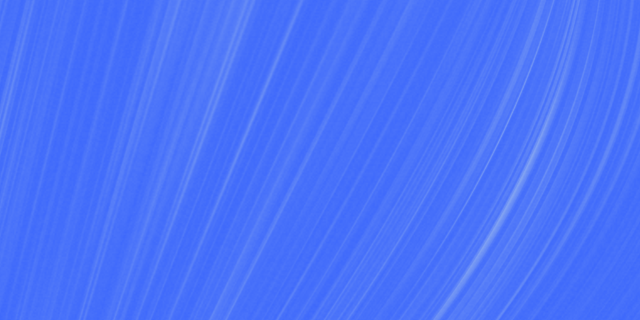
Write a WebGL 1 fragment shader that draws this background.

```glsl
precision highp float;
// Brushed blue background: fine pale streaks sweeping up along gently bending curves.

uniform vec2 u_resolution;

const vec3 DEEP_BLUE = vec3(0.245, 0.410, 0.985);
const vec3 PALE_BLUE = vec3(0.500, 0.630, 0.950);

const float BASE_LIGHT = 0.142;      // median position on the colour ramp
const float STREAK_CONTRAST = 0.58;  // weight of the widest streaks
const float STREAK_GAIN = 1.3;       // finer streaks are stronger
const float STREAK_FREQUENCY = 5.0;  // widest streaks per canvas height
const float STREAK_LACUNARITY = 2.3;
const float STREAK_FADE = 1.0;       // change along a streak
const float SHEEN_STRENGTH = 0.48;   // broad pale sweep on the right
const float SHEEN_CENTER = 1.32;
const float SHEEN_WIDTH = 0.24;
const float THREAD_SPACING = 0.08;   // isolated bright threads
const float THREAD_WIDTH = 0.005;
const float THREAD_LIGHT = 0.42;
const float GRAIN_FREQUENCY = 190.0;
const float GRAIN_LIGHT = 0.09;

float hash(vec2 p) {
  return fract(sin(dot(p, vec2(127.1, 311.7))) * 43758.5);
}

float valueNoise(vec2 p) {
  vec2 cell = floor(p);
  vec2 f = fract(p);
  f = f * f * (3.0 - 2.0 * f);
  float low = mix(hash(cell), hash(cell + vec2(1.0, 0.0)), f.x);
  float high = mix(hash(cell + vec2(0.0, 1.0)), hash(cell + vec2(1.0, 1.0)), f.x);
  return mix(low, high, f.y);
}

// Sideways drift at height y of the curve that starts at x = root.
float drift(float root, float y) {
  float lean = mix(0.25, 0.74, smoothstep(0.0, 1.35, root));
  float bend = -0.32 * smoothstep(0.6, 1.6, root);
  return y * (lean + bend * y);
}

// Finds the bottom-edge root of the curve through p by fixed-point iteration.
float curveRoot(vec2 p) {
  float root = p.x - 0.4 * p.y;
  for (int i = 0; i < 12; i++) {
    root = p.x - drift(root, p.y);
  }
  return root;
}

// Zero-mean streak layers; those too fine for the canvas fade out.
float streaks(float root, float y) {
  float sum = 0.0;
  float frequency = STREAK_FREQUENCY;
  float weight = STREAK_CONTRAST;
  for (int i = 0; i < 5; i++) {
    float layer = float(i);
    vec2 q = vec2(root * frequency + 17.3 * layer, y * STREAK_FADE + 5.37 * layer);
    float visible = 1.0 - smoothstep(0.7, 1.4, frequency / u_resolution.y);
    sum += (valueNoise(q) - 0.5) * weight * visible;
    frequency *= STREAK_LACUNARITY;
    weight *= STREAK_GAIN;
  }
  return sum;
}

// One jittered soft line per cell, with varying strength along its length.
float threads(float root, float y) {
  float cell = floor(root / THREAD_SPACING);
  float center = (cell + mix(0.15, 0.85, hash(vec2(cell, 3.0)))) * THREAD_SPACING;
  float offset = (root - center) / THREAD_WIDTH;
  float strength = hash(vec2(cell, 8.0));
  float fade = valueNoise(vec2(cell * 3.7, y * 2.0 + 11.0));
  return exp(-offset * offset) * strength * strength * fade;
}

void main() {
  vec2 p = gl_FragCoord.xy / u_resolution.y;
  float root = curveRoot(p);

  // Sheen and streaks multiply, so pale lines stand out more than dark ones
  float sheenOffset = (root - SHEEN_CENTER) / SHEEN_WIDTH;
  float sheen = SHEEN_STRENGTH * exp(-sheenOffset * sheenOffset);
  float light = BASE_LIGHT * exp(sheen + streaks(root, p.y));
  light += THREAD_LIGHT * threads(root, p.y);

  // Faint grain
  light += GRAIN_LIGHT * (valueNoise(p * GRAIN_FREQUENCY) - 0.5);

  gl_FragColor = vec4(mix(DEEP_BLUE, PALE_BLUE, clamp(light, 0.0, 1.0)), 1.0);
}
```
